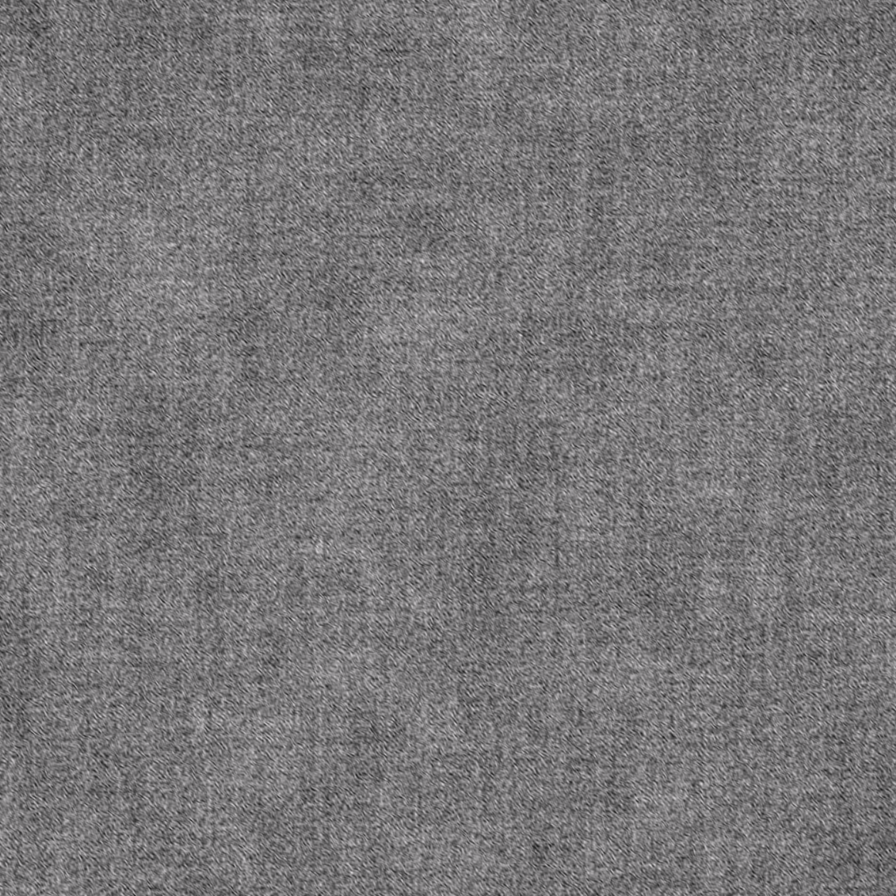
Give the GLSL for this texture, as a Shadertoy shader.

```glsl
// Grey melange twill: fine diagonal ribs decide whether warp or weft yarn shows.
// Each yarn set is stretched gradient noise; slubs, dashes and soft clouds
// of shade vary the cloth on larger scales.

#define RIBS 170.0          // diagonal ribs across the canvas
#define RIB_WOBBLE 0.16     // irregularity of the ribs, in periods
#define RIB_CONTRAST 0.050
#define YARN_FINE 235.0     // noise cells across a yarn
#define YARN_LONG 120.0     // noise cells along a yarn
#define YARN_CONTRAST 0.066
#define FUZZ_CONTRAST 0.040
#define SLUB_CONTRAST 0.017
#define DASH_DEPTH 0.055
#define CLOUD_CONTRAST 0.009
#define MEAN_SHADE 0.470
#define TINT vec3(1.006, 0.992, 1.002)

const float TAU = 6.28318;

float hash(vec2 cell) {
    vec3 q = fract(vec3(cell.xyx) * vec3(0.1031, 0.1030, 0.0973));
    q += dot(q, q.yzx + 33.33);
    return fract((q.x + q.y) * q.z);
}

// Dot product of a random unit gradient with the offset from its corner
float corner(vec2 cell, vec2 offset) {
    float angle = TAU * hash(cell);
    return dot(vec2(cos(angle), sin(angle)), offset);
}

// Gradient noise scaled to a standard deviation of about one
float noise(vec2 p) {
    vec2 cell = floor(p);
    vec2 f = p - cell;
    vec2 w = f * f * f * (f * (f * 6.0 - 15.0) + 10.0);
    vec2 e = vec2(1.0, 0.0);
    float low = mix(corner(cell, f), corner(cell + e, f - e), w.x);
    float high = mix(corner(cell + e.yx, f - e.yx), corner(cell + e.xx, f - e.xx), w.x);
    return 4.6 * mix(low, high, w.y);
}

// Sum of octaves for broad changes of shade
float clouds(vec2 p) {
    float sum = 0.0;
    float weight = 1.0;
    for (int i = 0; i < 4; i++) {
        sum += weight * noise(p);
        p = p * 2.1 + 17.3;
        weight *= 0.75;
    }
    return sum;
}

// Fine weave: ribs with warp and weft yarns showing in turn
float weave(vec2 uv) {
    float wobble = RIB_WOBBLE * (noise(uv * 47.0 + 5.2) + 0.6 * noise(uv * 103.0 + 61.7));
    float rib = sin(TAU * (RIBS * (uv.x + uv.y) + wobble));
    float warp = noise(uv * vec2(YARN_FINE, YARN_LONG) + 11.4);
    float weft = noise(uv * vec2(YARN_LONG, YARN_FINE) + 307.6);
    float yarn = mix(weft, warp, 0.5 + 0.5 * rib);
    float fuzz = noise(uv * YARN_FINE * 1.13 + 701.3);
    float ribStrength = clamp(1.0 + 0.35 * noise(uv * 31.0 + 83.1), 0.2, 1.8);
    return RIB_CONTRAST * ribStrength * rib + YARN_CONTRAST * yarn + FUZZ_CONTRAST * fuzz;
}

// Uneven yarn thickness: thin streaks in both thread directions
float slubs(vec2 uv) {
    float warpSlub = noise(uv * vec2(125.0, 13.0) + 21.9);
    float warpBand = noise(uv * vec2(48.0, 3.5) + 143.2);
    float weftSlub = noise(uv * vec2(16.0, 125.0) + 211.8);
    float weftBand = noise(uv * vec2(4.5, 52.0) + 409.5);
    float streaks = 0.9 * warpSlub + 0.5 * warpBand + 0.9 * weftSlub + 0.5 * weftBand;
    float darkDash = smoothstep(1.5, 2.6, noise(uv * vec2(26.0, 150.0) + 517.1));
    float lightDash = smoothstep(1.5, 2.6, noise(uv * vec2(150.0, 30.0) + 613.7));
    return SLUB_CONTRAST * streaks + DASH_DEPTH * (lightDash - darkDash);
}

void mainImage(out vec4 fragColor, in vec2 fragCoord) {
    vec2 uv = fragCoord / iResolution.y;
    vec2 centred = fragCoord / iResolution.xy - 0.5;

    float shade = MEAN_SHADE + weave(uv) + slubs(uv);
    shade += CLOUD_CONTRAST * clouds(uv * 5.0 + 31.6);

    // Slight fall of light toward the corners
    shade += 0.008 - 0.05 * dot(centred, centred);

    fragColor = vec4(clamp(shade * TINT, 0.0, 1.0), 1.0);
}
```
